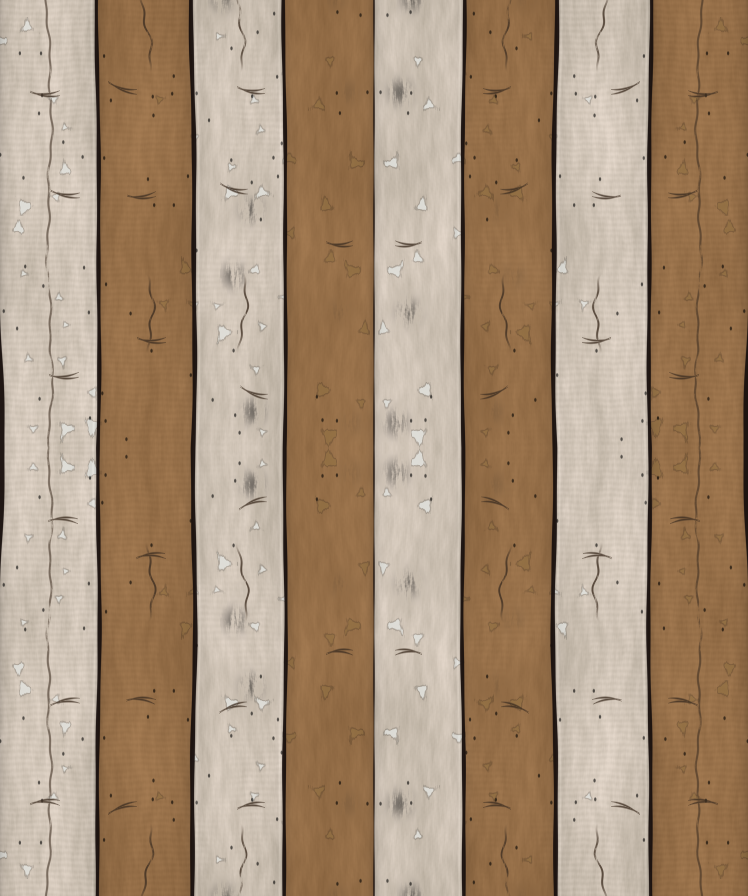
Reproduce this texture procedurally as a WebGL 2 fragment shader.

```glsl
#version 300 es
precision highp float;
// Eight upright weathered boards, alternately whitewashed and tan, with dark seams.
// Wear is computed in coordinates folded about both axes, so it mirrors across
// the panel; sine turbulence makes the grain, jittered cells place the marks.
uniform vec2 u_resolution;
out vec4 fragColor;

vec2 hash2(vec2 p) {
  return fract(sin(vec2(dot(p, vec2(127.1, 311.7)), dot(p, vec2(269.5, 183.3)))) * 43758.5);
}

// Layered, rotated sines: roughly -1 to 1
float sineNoise(vec2 p) {
  float sum = 0.0, amp = 0.5;
  for (int i = 0; i < 6; i++) {
    sum += amp * sin(p.x + 1.8 * sin(p.y + float(i)));
    p = mat2(0.8, 0.6, -0.6, 0.8) * p * 1.8 + 2.3;
    amp *= 0.68;
  }
  return sum;
}

// Offset from one jittered point per cell (xy) and two random values (zw)
vec4 cellPoint(vec2 p) {
  vec2 id = floor(p);
  return vec4(fract(p) - 0.25 - 0.5 * hash2(id), hash2(id + 17.0));
}

// Two tapering curved splits that meet at one end
float curvedSplit(vec2 p, float lean, float px) {
  float ink = 0.0;
  for (int i = 0; i < 2; i++) {
    float t = p.x / 0.016;
    float bend = p.x * (lean + 0.22 * float(i)) + 0.003 * t * t - 0.002 * float(i);
    float width = 0.0011 * (1.0 - t * t);
    ink = max(ink, (1.0 - smoothstep(width - px, width + px, abs(p.y - bend))) * step(abs(t), 1.0));
  }
  return ink;
}

void main() {
  float px = 1.0 / u_resolution.y;
  vec2 c = gl_FragCoord.xy / u_resolution - 0.5;
  float aspect = u_resolution.x / u_resolution.y;
  vec2 m = abs(c) * vec2(aspect, 1.0);

  // Board layout: the middle boards are slightly narrower
  float u = 8.0 * c.x + 0.065 * sin(6.2832 * c.x);
  u += (0.016 * sin(m.y * 9.0) + 0.008 * sin(c.y * 23.0)) * sin(6.2832 * c.x);
  float board = floor(u);
  float isWhite = 1.0 - mod(board + 8.0, 2.0);
  float au = abs(u);
  float ring = min(floor(au), 3.0);
  float seam = round(au);
  float seamDist = abs(au - seam) * aspect / 8.0;

  // Grain and blotches
  float grain = sineNoise(vec2(m.x * 75.0, m.y * 7.0) + ring * 9.0);
  float fine = sineNoise(vec2(m.x * 330.0, m.y * 60.0) + ring * 5.0);
  float blotch = sineNoise(m * vec2(24.0, 13.0) + ring * 4.0);
  float saw = sin(m.y * 900.0 + 2.0 * blotch) * smoothstep(0.5, 2.5, ring + blotch);
  float tone = 0.56 + 0.02 * ring + 0.13 * grain + 0.13 * fine + 0.15 * blotch + 0.07 * saw;
  tone -= 0.12 * smoothstep(0.4, 0.5, m.y);
  vec3 white = mix(vec3(0.69, 0.65, 0.59), vec3(0.89, 0.84, 0.79), clamp(tone, 0.0, 1.0));
  vec3 tan_ = mix(vec3(0.51, 0.37, 0.23), vec3(0.64, 0.48, 0.32), clamp(tone, 0.0, 1.0));
  vec3 color = mix(tan_, white, isWhite);

  // Grey smudged knots on the inner boards
  vec4 knot = cellPoint(vec2(au, m.y * 9.0));
  float smudge = exp(-dot(knot.xy, knot.xy) * 60.0) * step(0.35, knot.z);
  smudge *= step(ring, 1.0) * smoothstep(-0.6, 0.9, fine + 0.5 * grain);
  color *= 1.0 - smudge * mix(0.12, 0.45, isWhite);

  // Chipped flakes with a thin shaded rim
  vec4 chip = cellPoint(m * 27.0);
  float angle = atan(chip.y, chip.x);
  float ragged = length(chip.xy) * (1.0 + 0.3 * sin(3.0 * angle + 9.0 * chip.w) + 0.25 * fine);
  float radius = 0.06 + 0.11 * chip.w * chip.w;
  float present = step(0.72 - 0.14 * mod(ring, 2.0), chip.z);
  float soft = 27.0 * px;
  float rim = 1.0 - smoothstep(radius, radius + 0.05 + soft, ragged);
  float flake = 1.0 - smoothstep(radius - soft, radius + soft, ragged);
  color *= 1.0 - 0.2 * rim * present;
  vec3 flakeColor = mix(vec3(0.66, 0.51, 0.30), vec3(0.91, 0.91, 0.89), isWhite);
  color = mix(color, flakeColor, flake * present * mix(0.55, 0.85, isWhite));

  // Small dark pits
  vec4 pit = cellPoint(m * 42.0 + 3.0);
  float hole = 1.0 - smoothstep(0.03, 0.06 + 42.0 * px, length(pit.xy * vec2(1.3, 0.8)));
  color *= 1.0 - 0.6 * hole * step(0.84, pit.z);

  // Curved splits, most common on the outer boards
  vec4 split = cellPoint(vec2(au, m.y * 6.0));
  float ink = curvedSplit(split.xy * vec2(aspect / 8.0, 1.0 / 6.0), split.w * 0.5 - 0.25, px);
  ink *= step(0.75 - 0.25 * ring, split.z);

  // Wandering cracks down the board centres
  float wander = 0.03 * sin(m.y * 21.0 + ring) + 0.02 * sin(m.y * 67.0) + 0.012 * sin(m.y * 190.0);
  float crackDist = abs(au - ring - 0.5 - wander * (ring > 2.5 ? 0.6 : 1.5)) * aspect / 8.0;
  float open = ring > 2.5 ? 0.75 : smoothstep(0.6, 0.95, sin(m.y * 20.0 - 1.43)) * step(0.5, ring);
  float crack = 1.0 - smoothstep(0.0003, 0.0008 + px, crackDist);
  ink = max(ink, crack * open * smoothstep(-1.1, 0.3, blotch + fine));
  color = mix(color, vec3(0.24, 0.18, 0.13), 0.8 * ink);

  // Worn board edges: soft shade, then a pale lip on the white boards
  color *= 1.0 - 0.16 * exp(-seamDist * 190.0);
  float lip = exp(-pow((seamDist - 0.005) / 0.0015, 2.0)) * step(0.5, seam) * step(seam, 3.5);
  color += 0.07 * lip * isWhite;

  // Dark seams: hairline in the centre, and bowed gaps at the outer borders
  float halfGap = seam < 0.5 ? 0.0008 : 0.0024 - 0.0004 * abs(seam - 2.0);
  if (seam > 3.5) halfGap = 0.006 * (1.0 - smoothstep(0.02, 0.2, m.y)) - 0.001;
  halfGap += 0.0003 * sin(m.y * 55.0 + seam);
  float gap = 1.0 - smoothstep(halfGap - 0.7 * px, halfGap + 0.7 * px, seamDist);
  color = mix(color, vec3(0.10, 0.065, 0.055), gap * (seam < 0.5 ? 0.75 : 0.96));

  fragColor = vec4(clamp(color, 0.0, 1.0), 1.0);
}
```
